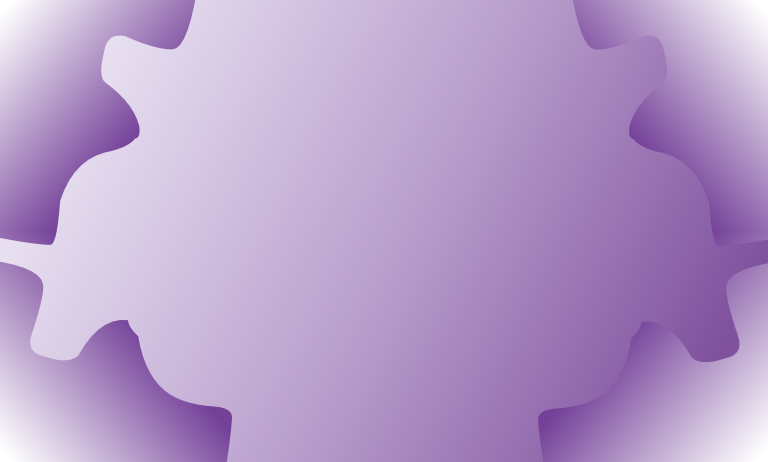
Reproduce this background procedurally as a WebGL 1 fragment shader.

```glsl
precision highp float;

uniform vec2 u_resolution;

const int CURVE_STEPS = 7;

vec3 threeStops(vec3 first, vec3 middle, vec3 last, float split, float t) {
    vec3 early = mix(first, middle, clamp(t / split, 0.0, 1.0));
    return mix(early, last, clamp((t - split) / (1.0 - split), 0.0, 1.0));
}

float segmentDistance(vec2 p, vec2 a, vec2 b) {
    vec2 ab = b - a;
    float t = clamp(dot(p - a, ab) / max(dot(ab, ab), 1e-8), 0.0, 1.0);
    return length(p - a - ab * t);
}

// True when the edge lies between p and the vertical axis
bool crossesInward(vec2 p, vec2 a, vec2 b) {
    if ((a.y > p.y) == (b.y > p.y)) return false;
    return p.x > mix(a.x, b.x, (p.y - a.y) / (b.y - a.y));
}

// Extends a path by a quadratic curve; path holds distance and inside sign
void curveTo(vec2 p, vec2 control, vec2 end, inout vec2 pen, inout vec2 path) {
    vec2 start = pen;
    for (int i = 1; i <= CURVE_STEPS; i++) {
        float t = float(i) / float(CURVE_STEPS);
        vec2 next = mix(mix(start, control, t), mix(control, end, t), t);
        path.x = min(path.x, segmentDistance(p, pen, next));
        if (crossesInward(p, pen, next)) path.y = -path.y;
        pen = next;
    }
}

// Signed distance to the half outline, positive inside
float panelDistance(vec2 p) {
    vec2 pen = vec2(0.405, 1.02);
    vec2 path = vec2(10.0, 1.0);

    // Upper lobe
    curveTo(p, vec2(0.426, 0.893), vec2(0.459, 0.893), pen, path);
    curveTo(p, vec2(0.496, 0.893), vec2(0.561, 0.922), pen, path);
    curveTo(p, vec2(0.600, 0.930), vec2(0.606, 0.887), pen, path);
    curveTo(p, vec2(0.619, 0.835), vec2(0.604, 0.822), pen, path);
    curveTo(p, vec2(0.543, 0.778), vec2(0.530, 0.728), pen, path);
    curveTo(p, vec2(0.526, 0.702), vec2(0.539, 0.700), pen, path);

    // Shoulder and side arm
    curveTo(p, vec2(0.554, 0.680), vec2(0.604, 0.670), pen, path);
    curveTo(p, vec2(0.673, 0.652), vec2(0.701, 0.565), pen, path);
    curveTo(p, vec2(0.708, 0.467), vec2(0.723, 0.470), pen, path);
    curveTo(p, vec2(0.755, 0.470), vec2(0.853, 0.489), pen, path);
    pen = vec2(0.853, 0.437);
    curveTo(p, vec2(0.745, 0.422), vec2(0.738, 0.385), pen, path);

    // Lower lobe
    curveTo(p, vec2(0.734, 0.363), vec2(0.762, 0.278), pen, path);
    curveTo(p, vec2(0.777, 0.237), vec2(0.734, 0.228), pen, path);
    curveTo(p, vec2(0.684, 0.211), vec2(0.662, 0.230), pen, path);
    curveTo(p, vec2(0.615, 0.315), vec2(0.554, 0.307), pen, path);
    curveTo(p, vec2(0.554, 0.293), vec2(0.532, 0.272), pen, path);

    // Base
    curveTo(p, vec2(0.519, 0.191), vec2(0.474, 0.154), pen, path);
    curveTo(p, vec2(0.437, 0.124), vec2(0.366, 0.120), pen, path);
    curveTo(p, vec2(0.327, 0.117), vec2(0.329, 0.094), pen, path);
    curveTo(p, vec2(0.333, 0.043), vec2(0.344, -0.022), pen, path);
    return path.x * path.y;
}

// White corners deepening towards the panel
vec3 cornerColor(vec2 p, float halfWidth) {
    vec3 violet = vec3(0.455, 0.255, 0.60);
    vec2 fromCorner = vec2(halfWidth - abs(p.x), 0.5 - abs(p.y - 0.5));
    float depth = dot(fromCorner, vec2(0.757, 0.654));
    return mix(vec3(1.0), violet, clamp((depth - 0.02) / 0.40, 0.0, 1.0));
}

// Diagonal fade from pale lilac to purple
vec3 panelColor(vec2 p, float halfWidth) {
    vec3 pale = vec3(0.91, 0.88, 0.945);
    vec3 lilac = vec3(0.715, 0.61, 0.795);
    vec3 purple = vec3(0.50, 0.32, 0.62);
    float along = dot(vec2(p.x + halfWidth, 1.0 - p.y), vec2(0.887, 0.46));
    return threeStops(pale, lilac, purple, 0.533, (along - 0.249) / 1.483);
}

void main() {
    vec2 p = gl_FragCoord.xy / u_resolution.y;
    float halfWidth = 0.5 * u_resolution.x / u_resolution.y;
    p.x -= halfWidth;

    // Mirror the outline, with a slight sag on the right
    float sag = 0.005 * step(0.0, p.x) * (1.0 - p.y);
    vec2 mirrored = vec2(abs(p.x) - sag, p.y + sag);
    float coverage = clamp(0.5 + panelDistance(mirrored) * u_resolution.y, 0.0, 1.0);

    vec3 color = mix(cornerColor(p, halfWidth), panelColor(p, halfWidth), coverage);
    gl_FragColor = vec4(color, 1.0);
}
```
